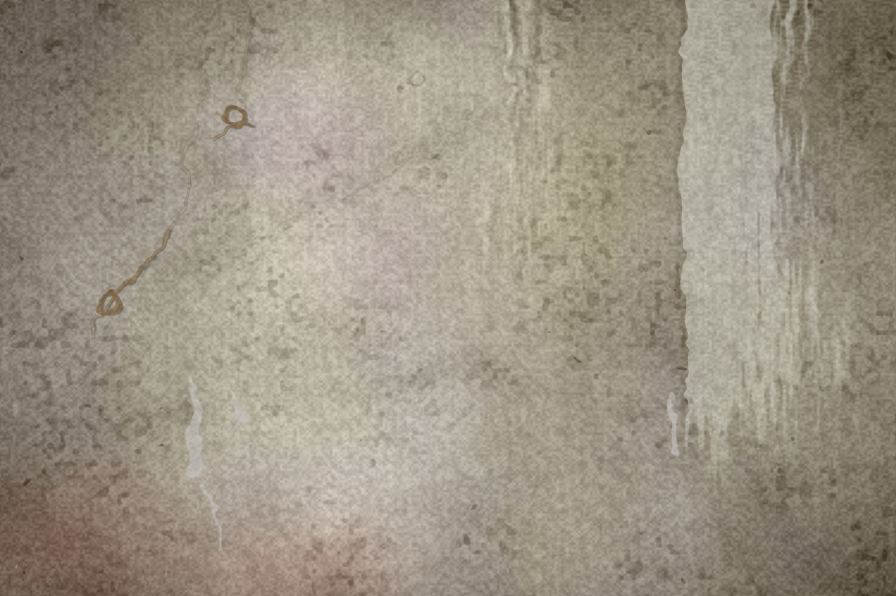
Write a Shadertoy shader that draws this texture.

```glsl
// Weathered plaster wall: stained, cracked, with worn streaks of pale paint.

const vec3 SHADOW  = vec3(0.36, 0.32, 0.275);
const vec3 PLASTER = vec3(0.785, 0.76, 0.72);
const vec3 PAINT   = vec3(0.80, 0.80, 0.76);
const vec3 RUST    = vec3(0.52, 0.40, 0.25);

float hash(vec2 p) {
    return fract(sin(dot(p, vec2(127.1, 311.7))) * 43758.5453);
}

float noise(vec2 p) {
    vec2 cell = floor(p), f = fract(p);
    f = f * f * (3.0 - 2.0 * f);
    float low = mix(hash(cell), hash(cell + vec2(1, 0)), f.x);
    float high = mix(hash(cell + vec2(0, 1)), hash(cell + vec2(1, 1)), f.x);
    return mix(low, high, f.y);
}

float fbm(vec2 p) {
    float sum = 0.0, amp = 0.5;
    for (int i = 0; i < 5; i++) {
        sum += amp * noise(p);
        p = mat2(1.6, 1.2, -1.2, 1.6) * p + 7.3;
        amp *= 0.5;
    }
    return sum;
}

// Soft elliptical spot, 1 at its centre
float glow(vec2 p, vec2 centre, vec2 radius) {
    vec2 d = (p - centre) / radius;
    return exp(-dot(d, d));
}

// Soft interval from a to b
float band(float x, float a, float b, float soft) {
    return smoothstep(a - soft, a + soft, x) * (1.0 - smoothstep(b - soft, b + soft, x));
}

// Line from a to b whose half width grows from w0 to w1
float stroke(vec2 p, vec2 a, vec2 b, float w0, float w1) {
    vec2 d = b - a;
    float h = clamp(dot(p - a, d) / dot(d, d), 0.0, 1.0);
    float dist = length(p - a - d * h) - mix(w0, w1, h);
    return 1.0 - smoothstep(-0.0015, 0.0025, dist);
}

float ring(vec2 p, vec2 centre, float radius, float width) {
    return 1.0 - smoothstep(width * 0.4, width, abs(length(p - centre) - radius));
}

// Peeling seams on the left with two small blisters
float seams(vec2 p) {
    float s = 0.45 * stroke(p, vec2(0.416, 1.02), vec2(0.405, 0.82), 0.0003, 0.001);
    s = max(s, 0.5 * stroke(p, vec2(0.345, 0.90), vec2(0.297, 0.62), 0.0, 0.001));
    s = max(s, stroke(p, vec2(0.297, 0.62), vec2(0.205, 0.51), 0.001, 0.002));
    s = max(s, stroke(p, vec2(0.205, 0.51), vec2(0.155, 0.44), 0.002, 0.0));
    s = max(s, stroke(p, vec2(0.41, 0.79), vec2(0.35, 0.765), 0.002, 0.0));
    s = max(s, ring(p, vec2(0.385, 0.80), 0.016, 0.005));
    return max(s, ring(p, vec2(0.185, 0.485), 0.017, 0.005));
}

// Sparse round pits, one chance per cell
float pits(vec2 p, float scale, float chance) {
    vec2 cell = floor(p * scale);
    vec2 centre = 0.3 + 0.4 * vec2(hash(cell + 3.1), hash(cell + 8.7));
    float size = 0.05 + 0.13 * hash(cell + 5.9);
    float d = length(fract(p * scale) - centre);
    return step(hash(cell), chance) * (1.0 - smoothstep(size * 0.4, size, d));
}

void mainImage(out vec4 fragColor, in vec2 fragCoord) {
    vec2 p = fragCoord / iResolution.y;
    float aspect = iResolution.x / iResolution.y;
    vec2 warp = vec2(fbm(p * 5.0), fbm(p * 5.0 + 31.0)) - 0.48;
    vec2 q = p + 0.16 * warp;
    vec2 rough = p + 0.022 * (vec2(noise(p * 26.0), noise(p * 26.0 + 9.0)) - 0.5)
                   + 0.008 * (vec2(noise(p * 80.0), noise(p * 80.0 + 5.0)) - 0.5);

    // Broad light and shade
    float tone = 0.53 + 0.33 * glow(q, vec2(0.66, 0.56), vec2(0.38, 0.48));
    tone += 0.17 * glow(q, vec2(0.55, 0.19), vec2(0.28, 0.18));
    tone += 0.09 * band(rough.x, 0.422, 0.62, 0.006) * smoothstep(0.38, 0.55, q.y)
                 * (1.0 - smoothstep(0.5, 0.65, p.x));
    tone -= 0.07 * band(q.x, 0.93, 1.14, 0.04) * smoothstep(0.25, 0.5, p.y);
    tone -= 0.07 * glow(q, vec2(0.75, 0.35), vec2(0.25, 0.025));
    vec2 fromCentre = (p / vec2(aspect, 1.0) - 0.5) * 2.0;
    tone -= 0.42 * smoothstep(0.75, 1.42, length(fromCentre));
    tone += 0.36 * (fbm(p * 7.0 + 12.0) - 0.48);

    // Long diagonal stain
    float ridge = stroke(rough, vec2(0.26, 0.53), vec2(0.58, 0.66), 0.0, 0.003)
                + stroke(rough, vec2(0.58, 0.66), vec2(0.87, 0.83), 0.003, 0.0);
    tone -= 0.11 * ridge * smoothstep(0.2, 0.6, noise(p * 22.0));
    tone -= 0.08 * glow(vec2(p.y - 0.42 - 0.46 * p.x, 0.0), vec2(0), vec2(0.022))
                 * band(p.x, 0.27, 0.87, 0.05);

    // Worn paint strip and thinner vertical runs
    float streak = 0.55 * noise(vec2(rough.x * 115.0, p.y * 5.0))
                 + 0.45 * noise(vec2(p.x * 190.0, p.y * 24.0));
    float cover = smoothstep(1.142, 1.152, rough.x) * (1.0 - smoothstep(1.17, 1.47, q.x))
                * smoothstep(0.08, 0.42, q.y);
    float paint = smoothstep(-0.12, 0.3, cover * 1.1 - streak * 0.85) * step(0.01, cover);
    float runs = band(q.x, 0.80, 0.91, 0.025) * smoothstep(0.3, 0.95, p.y);
    tone += runs * 0.75 * (streak - 0.54);
    tone -= 0.13 * cover * smoothstep(0.5, 0.75, streak);
    tone -= 0.14 * glow(vec2(rough.x, 0), vec2(1.143, 0), vec2(0.006)) * smoothstep(0.1, 0.5, p.y);

    // Sandy grain, dark specks and pits
    float grain = noise(p * 250.0) + 0.7 * noise(p * 125.0 + 40.0) - 0.85;
    tone += 0.25 * grain;
    float blotch = smoothstep(0.45, 0.65, fbm(p * 11.0 + 50.0));
    tone -= 0.22 * blotch * smoothstep(0.55, 0.85, noise(p * 95.0 + 17.0));
    tone -= 0.35 * pits(rough, 17.0, 0.06);
    tone -= 0.16 * ring(rough, vec2(0.70, 0.865), 0.014, 0.004);

    // Colour: green-grey, rosy and ochre stains
    vec3 col = mix(SHADOW, PLASTER, clamp(tone, -0.25, 1.12));
    col += vec3(0.0, 0.006, -0.025) * smoothstep(0.4, 0.6, fbm(p * 3.0 + 4.0));
    float rose = glow(q, vec2(0.53, 0.78), vec2(0.10)) + glow(q, vec2(0.65, 0.58), vec2(0.12));
    col += vec3(0.005, -0.025, 0.018) * rose;
    float red = glow(q, vec2(0.48, 0.04), vec2(0.18, 0.09)) + glow(q, vec2(0.08, 0.08), vec2(0.2, 0.12));
    col += vec3(0.035, -0.03, -0.035) * red;
    col += vec3(0.01, 0.005, -0.035) * glow(q, vec2(0.95, 0.55), vec2(0.13, 0.3));
    col = mix(col, PAINT + 0.09 * grain, 0.52 * paint);

    // White flakes and drips
    float flakes = stroke(rough, vec2(0.318, 0.37), vec2(0.335, 0.215), 0.001, 0.015);
    flakes = max(flakes, stroke(rough, vec2(1.124, 0.33), vec2(1.128, 0.24), 0.004, 0.006));
    flakes = max(flakes, stroke(rough, vec2(0.395, 0.35), vec2(0.41, 0.30), 0.001, 0.005));
    flakes = max(flakes, stroke(rough, vec2(0.35, 0.18), vec2(0.365, 0.07), 0.003, 0.001));
    float chips = pits(rough * vec2(1.0, 0.45), 24.0, 0.12) * band(p.y, 0.02, 0.36, 0.03)
                * (1.0 - smoothstep(0.35, 0.5, p.x));
    col = mix(col, vec3(0.76, 0.75, 0.74) + 0.05 * grain, 0.65 * max(flakes, 0.55 * chips));

    // Seams with a thin shadow on their right
    col *= 1.0 - 0.28 * seams(rough - vec2(0.004, -0.002));
    col = mix(col, RUST + 0.10 * grain, 0.75 * seams(rough));

    fragColor = vec4(clamp(col, 0.0, 1.0), 1.0);
}
```
